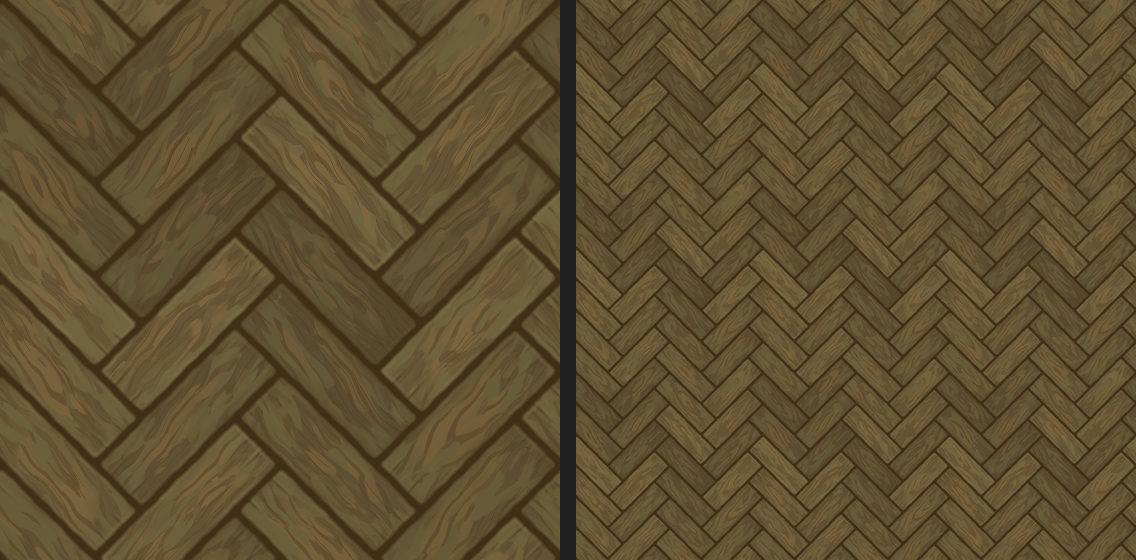
Left, the tile; right, the same tile 3 across and 3 down.
Give the GLSL for this texture, as a WebGL 2 fragment shader.

```glsl
#version 300 es
precision highp float;
// Herringbone floor of painted wooden planks, three times as long as wide,
// laid diagonally: 2 zigzags across, 6 planks down. Each plank has its own
// seed, wrapped over the canvas, for tone, grain, notches and lit rim.

uniform vec2 u_resolution;
out vec4 fragColor;

#define ORIGIN vec2(0.253, 0.088)   // corner where a plank starts
#define GAP 0.045                   // half the joint, in plank widths
#define CORNER 0.07                 // corner radius, in plank widths
#define TILT 0.10                   // slant of the grain
#define RING_FREQ 42.0              // growth rings per plank width
#define JOINT vec3(0.25, 0.18, 0.085)
#define SHADE vec3(0.33, 0.26, 0.15)
#define BROWN vec3(0.39, 0.325, 0.205)
#define OLIVE vec3(0.43, 0.38, 0.24)
#define TAN   vec3(0.49, 0.395, 0.24)
#define PALE  vec3(0.50, 0.46, 0.29)

float hash(vec2 p) {
    return fract(sin(dot(p, vec2(127.1, 311.7))) * 4375.85);
}

// Cellular noise: a random tone per cell, softly blended at the borders.
float slivers(vec2 p, float seed) {
    vec2 cell = floor(p);
    float sum = 0.0, total = 0.0;
    for (int y = -1; y <= 1; y++)
    for (int x = -1; x <= 1; x++) {
        vec2 c = cell + vec2(x, y);
        vec2 k = c + seed * 57.0;
        vec2 r = c + vec2(hash(k), hash(k + 19.3)) - p;
        float w = exp(-22.0 * dot(r, r));
        sum += w * hash(k + 7.7);
        total += w;
    }
    return sum / max(total, 1e-6);
}

float roundedBox(vec2 p, vec2 halfSize, float radius) {
    vec2 q = abs(p) - halfSize + radius;
    return length(max(q, 0.0)) + min(max(q.x, q.y), 0.0) - radius;
}

// q.x runs along the plank (0..3), q.y across it (0..1).
vec3 wood(vec2 q, float seed, float endDist) {
    float phase = 40.0 * seed;
    float bend = 0.05 * sin(1.9 * q.x + phase)
               + 0.025 * sin(4.7 * q.x + 6.0 * q.y + 2.0 * phase)
               + 0.010 * sin(13.0 * q.x - 9.0 * q.y + phase);
    vec2 g = vec2(q.x, q.y - TILT * (q.x - 1.5) + bend);
    float broad = slivers(g * vec2(1.4, 4.5), seed);
    float fine = slivers(g * vec2(2.6, 13.0), seed + 1.3);

    // Olive sapwood with brown patches and a warm heart
    vec3 color = mix(OLIVE, BROWN, smoothstep(0.32, 0.55, 0.65 * broad + 0.35 * fine));
    float heart = (1.0 - smoothstep(0.18, 0.48, abs(g.y - 0.5)))
                * smoothstep(0.1, 0.8, endDist);
    float warm = slivers(g * vec2(1.1, 6.0), seed + 2.9);
    color = mix(color, TAN, 0.85 * heart * smoothstep(0.35, 0.6, 0.6 * warm + 0.4 * fine));

    // Long growth rings around a knot, broken up by the slivers
    vec2 knot = vec2(mix(0.7, 2.3, fract(seed * 7.0)), mix(0.3, 0.7, fract(seed * 13.0)));
    float ring = length((g - knot) * vec2(0.22, 1.0));
    float rings = sin(RING_FREQ * ring + 2.5 * broad + phase);
    float broken = smoothstep(0.3, 0.6, 0.5 * fine + 0.5 * warm);
    color = mix(color, SHADE + 0.02, 0.65 * smoothstep(0.25, 0.75, rings) * broken);

    // Hairline cracks and pale flecks
    float hair = sin(58.0 * g.y + 3.0 * sin(1.3 * q.x + phase));
    color = mix(color, SHADE, 0.6 * smoothstep(0.86, 1.0, hair) * smoothstep(0.5, 0.75, broad));
    return mix(color, PALE, 0.35 * smoothstep(0.72, 0.9, fine) * (1.0 - heart));
}

// Short grooves cut into both ends: x is the dark cut, y its lit side.
vec2 notches(vec2 q, float seed, float endDist) {
    vec2 marks = vec2(0.0);
    float side = step(1.5, q.x);
    for (float k = 0.0; k < 2.0; k++) {
        float r = hash(vec2(seed * 91.0 + k, side * 5.0 + 2.0));
        float offset = q.y - (0.28 + 0.38 * k + 0.16 * (r - 0.5)) - 0.12 * (r - 0.5) * endDist;
        float fade = 1.0 - smoothstep(0.08, 0.2 + 0.45 * r, endDist);
        marks.x = max(marks.x, fade * (1.0 - smoothstep(0.005, 0.03, abs(offset))));
        marks.y = max(marks.y, fade * (1.0 - smoothstep(0.01, 0.035, abs(offset - 0.045))));
    }
    return marks;
}

void main() {
    vec2 p = gl_FragCoord.xy / u_resolution - ORIGIN;
    vec2 grid = 6.0 * vec2(p.x + p.y, p.y - p.x);

    // Find the plank: three cells one way, then three the other
    vec2 cell = floor(grid), f = grid - cell;
    float stepIndex = floor(mod(cell.x - cell.y + 0.5, 6.0));
    bool rising = stepIndex < 3.0;
    float along = rising ? stepIndex : 5.0 - stepIndex;
    vec2 q = rising ? vec2(along + f.x, f.y) : vec2(along + f.y, f.x);
    vec2 start = cell - (rising ? vec2(along, 0.0) : vec2(0.0, along));
    vec2 id = floor(mod(vec2(start.x - start.y, start.x + start.y) + 0.5, 12.0));
    float seed = hash(id + 3.0);
    float tone = hash(id + 41.0);

    float endDist = min(q.x, 3.0 - q.x);
    float d = roundedBox(q - vec2(1.5, 0.5), vec2(1.5, 0.5) - GAP, CORNER);
    d += 0.006 * sin(7.0 * q.x + 30.0 * seed) + 0.004 * sin(19.0 * q.x + 11.0 * q.y);

    vec3 color = wood(q, seed, endDist) * mix(0.87, 1.04, tone);
    vec2 cut = notches(q, seed, endDist);
    color = mix(color, PALE, 0.4 * cut.y * tone);
    color = mix(color, SHADE * 0.95, 0.75 * cut.x);

    // Worn, lit rim; soft shade on dark planks; joint
    float wear = 0.6 + 0.4 * sin(5.0 * q.x + 4.0 * q.y + 25.0 * seed);
    float rim = exp(-pow((d + 0.05) / 0.028, 2.0));
    color = mix(color, PALE, rim * wear * mix(0.12, 0.8, tone));
    color = mix(color, SHADE, smoothstep(-0.16, 0.0, d) * mix(0.6, 0.1, tone));
    color = mix(color, JOINT, smoothstep(-0.035, 0.022, d));
    fragColor = vec4(color, 1.0);
}
```
